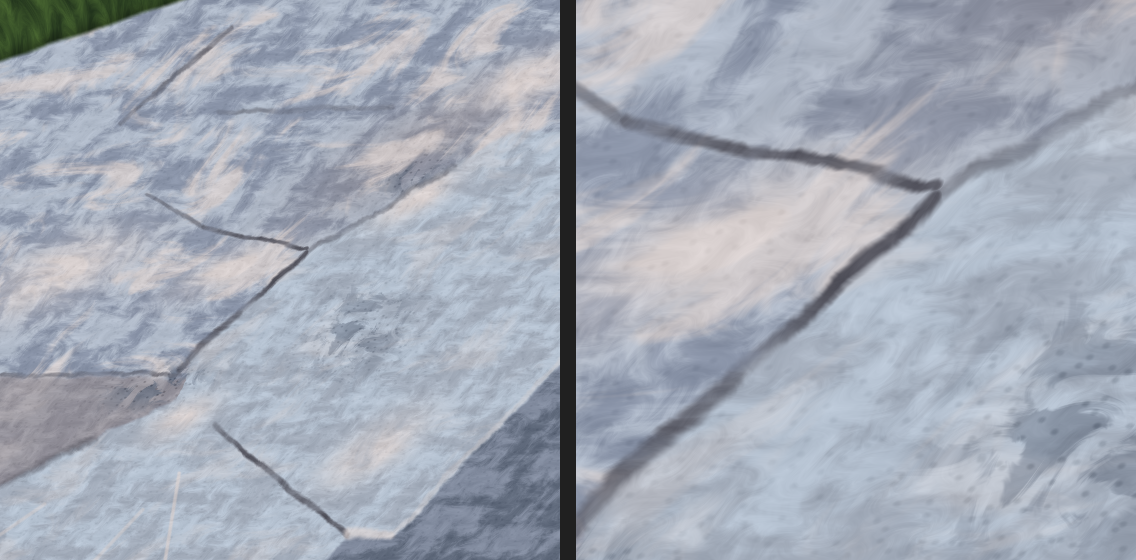
Left: the whole. Right: its middle third, enlarged.
Write a three.js fragment shader that draws this texture.

```glsl
varying vec2 vUv;

const vec3 SLATE_DARK = vec3(0.38, 0.42, 0.49);
const vec3 SLATE_MID = vec3(0.54, 0.58, 0.66);
const vec3 SLATE_PALE = vec3(0.69, 0.73, 0.79);
const vec3 SLATE_BLUE = vec3(0.71, 0.76, 0.82);
const vec3 EARTH = vec3(0.57, 0.54, 0.56);
const vec3 SUNLIT = vec3(0.86, 0.82, 0.81);
const vec3 CRACK_DARK = vec3(0.31, 0.31, 0.35);
const vec3 GRASS_DARK = vec3(0.13, 0.20, 0.11);
const vec3 GRASS_LIGHT = vec3(0.30, 0.42, 0.20);

vec2 hash2(vec2 p) {
  return fract(sin(vec2(dot(p, vec2(127.1, 311.7)), dot(p, vec2(269.5, 183.3)))) * 43758.5);
}

vec2 rotate(vec2 p, float angle) {
  float c = cos(angle), s = sin(angle);
  return vec2(c * p.x + s * p.y, c * p.y - s * p.x);
}

// Warped, layered sines, roughly -0.8 to 0.8
float waves(vec2 p) {
  float sum = 0.0, amp = 0.5;
  for (int i = 0; i < 6; i++) {
    p += 0.7 * sin(p.yx * 1.1 + vec2(1.7, 4.1));
    sum += amp * sin(p.x) * sin(p.y);
    p = mat2(1.3, 1.1, -1.1, 1.3) * p + 3.0;
    amp *= 0.62;
  }
  return sum;
}

// Cellular noise: distance to the nearest scattered point
float cells(vec2 p) {
  vec2 id = floor(p), f = fract(p);
  float nearest = 2.0;
  for (int y = -1; y <= 1; y++) {
    for (int x = -1; x <= 1; x++) {
      vec2 g = vec2(float(x), float(y));
      nearest = min(nearest, length(g + hash2(id + g) - f));
    }
  }
  return nearest;
}

float below(float y, float edge, float soft) {
  return 1.0 - smoothstep(edge - soft, edge + soft, y);
}

float patchAt(vec2 p, vec2 center, vec2 radius, float angle) {
  vec2 q = rotate(p - center, angle) / radius;
  return exp(-dot(q, q));
}

float stroke(vec2 p, vec2 a, vec2 b, float width) {
  vec2 ab = b - a;
  float t = clamp(dot(p - a, ab) / dot(ab, ab), 0.0, 1.0);
  return 1.0 - smoothstep(width * 0.2, width, length(p - a - ab * t));
}

void main() {
  vec2 uv = vUv;
  vec2 p = uv + 0.007 * vec2(waves(uv * 28.0), waves(uv * 28.0 + 9.0));
  vec2 along = rotate(uv, 0.45);
  float mottle = waves(along * vec2(24.0, 48.0));
  float grain = waves(along * vec2(85.0, 170.0) + 5.0);
  float dapple = waves(along * vec2(13.0, 34.0) + 2.0);

  // Slab regions
  float joint = min(min(0.343 + 0.91 * (p.x - 0.32), 0.55 + 0.58 * (p.x - 0.547)), 0.768);
  joint = min(joint, 0.343 + 4.0 * (p.x - 0.335));
  float front = below(p.y, max(joint, 0.135 + 0.48 * p.x), 0.005);
  float wedge = (1.0 - front) * below(p.y, 0.328, 0.006);
  float cornerEdge = max(min(0.038, p.x - 0.58), 0.037 + 1.043 * (p.x - 0.70));
  float corner = below(p.y, cornerEdge, 0.006);

  // Stone tones
  float tone = smoothstep(-0.5, 0.4, mottle + 0.3 * grain);
  vec3 back = mix(SLATE_MID, SLATE_PALE, tone);
  vec3 color = mix(back, mix(SLATE_PALE * 0.93, SLATE_BLUE, tone), front);
  float brown = patchAt(uv, vec2(0.75, 0.74), vec2(0.24, 0.07), 0.5) * (1.0 - front);
  color = mix(color, EARTH, 0.55 * brown + 0.7 * wedge);

  // Dappled sunlight
  float sun = 0.75 * smoothstep(0.0, 0.65, dapple + 0.25 * mottle) * mix(1.0, 0.4, front);
  float glow = patchAt(uv, vec2(0.10, 0.51), vec2(0.16, 0.05), 0.4)
    + patchAt(uv, vec2(0.41, 0.52), vec2(0.11, 0.03), 0.4)
    + patchAt(uv, vec2(0.67, 0.20), vec2(0.10, 0.035), 0.6)
    + patchAt(uv, vec2(0.75, 0.65), vec2(0.09, 0.025), 0.55) * front
    + patchAt(uv, vec2(0.32, 0.25), vec2(0.07, 0.025), 0.5) * front
    + patchAt(uv, vec2(0.95, 0.86), vec2(0.12, 0.04), 0.4);
  sun = max(sun, glow * (0.8 + 0.5 * mottle)) * (1.0 - 0.7 * wedge);
  color = mix(color, SUNLIT, clamp(sun, 0.0, 0.9));

  // Shaded corner slab
  color = mix(color, mix(SLATE_DARK, SLATE_MID * 0.94, tone), corner);

  // Stains, rough spots and pits
  float rough = patchAt(uv, vec2(0.64, 0.41), vec2(0.10, 0.07), 0.6) * 0.8
    + patchAt(uv, vec2(0.74, 0.69), vec2(0.06, 0.025), 0.5)
    + patchAt(uv, vec2(0.28, 0.31), vec2(0.08, 0.03), 0.25) * 1.3;
  float stain = rough * smoothstep(-0.1, 0.3, waves(along * vec2(45.0, 75.0) + 7.0));
  color = mix(color, SLATE_DARK, 0.7 * clamp(stain, 0.0, 1.0));
  float pit = 1.0 - smoothstep(0.04, 0.22, cells(along * vec2(55.0, 85.0)));
  color -= pit * (0.03 + 0.08 * rough);

  // Cracks and open joints
  float crack = stroke(p, vec2(0.32, 0.343), vec2(0.547, 0.55), 0.008);
  crack = max(crack, stroke(p, vec2(0.547, 0.557), vec2(0.365, 0.594), 0.006));
  crack = max(crack, stroke(p, vec2(0.365, 0.594), vec2(0.26, 0.648), 0.006) * 0.6);
  crack = max(crack, stroke(p, vec2(0.384, 0.238), vec2(0.618, 0.043), 0.008));
  crack = max(crack, stroke(p, vec2(0.215, 0.78), vec2(0.41, 0.948), 0.007) * 0.8);
  crack = max(crack, stroke(p, vec2(0.0, 0.33), vec2(0.32, 0.335), 0.006) * 0.7);
  crack = max(crack, stroke(p, vec2(0.547, 0.55), vec2(0.81, 0.70), 0.007) * 0.5);
  crack = max(crack, stroke(p, vec2(0.39, 0.80), vec2(0.70, 0.81), 0.007) * 0.45);
  crack = max(crack, stroke(p, vec2(0.0, 0.135), vec2(0.17, 0.217), 0.012) * 0.6);
  color = mix(color, CRACK_DARK, crack * clamp(0.7 + 0.5 * mottle, 0.3, 0.95));

  // Pale chipped rims and scratches
  float pale = stroke(p, vec2(0.62, 0.045), vec2(0.70, 0.045), 0.014);
  pale = max(pale, stroke(p, vec2(0.70, 0.045), vec2(1.0, 0.358), 0.007) * 0.5);
  pale = max(pale, stroke(p, vec2(0.92, 0.77), vec2(0.91, 0.87), 0.012) * 0.6);
  pale = max(pale, stroke(uv, vec2(0.32, 0.155), vec2(0.295, 0.0), 0.005));
  pale = max(pale, stroke(uv, vec2(0.255, 0.09), vec2(0.17, 0.0), 0.005) * 0.7);
  pale = max(pale, stroke(uv, vec2(0.08, 0.10), vec2(0.0, 0.045), 0.005) * 0.7);
  color = mix(color, SUNLIT, 0.65 * pale);
  color += 0.045 * grain;

  // Soft grass beyond the far edge
  float lawnEdge = 0.89 + 0.338 * p.x;
  float blades = 0.45 + 0.6 * waves(rotate(uv, 0.3) * vec2(90.0, 35.0));
  vec3 grass = mix(GRASS_DARK, GRASS_LIGHT, clamp(blades, 0.0, 1.0));
  grass *= mix(0.75, 1.0, smoothstep(0.0, 0.03, uv.y - lawnEdge));
  color = mix(grass, color, below(uv.y, lawnEdge, 0.006));

  gl_FragColor = vec4(color, 1.0);
}
```
